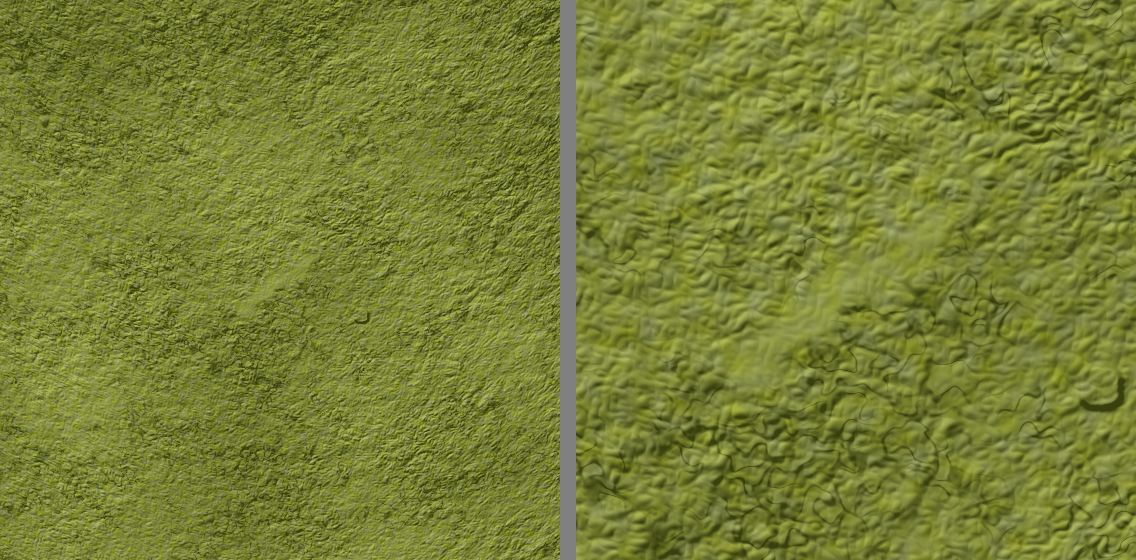
Left: the whole. Right: its middle third, enlarged.
Give the GLSL for this texture, as a three.js fragment shader.

```glsl
// Fine green powder: a crumbly, softly wrinkled surface with short cracks, lit from the upper left.
varying vec2 vUv;

// Colours from shade to light
const vec3 SHADOW_GREEN = vec3(0.22, 0.25, 0.055);
const vec3 POWDER_GREEN = vec3(0.47, 0.505, 0.20);
const vec3 LIGHT_GREEN = vec3(0.675, 0.715, 0.36);
const float CHROMA_SPECKLE = 0.18;

// Surface relief, built from rounded lumps with sharp valleys
const int OCTAVES = 5;
const float COARSE_FREQUENCY = 18.0;
const float OCTAVE_STEP = 1.72;
const float COARSE_HEIGHT = 2.3;
const float HEIGHT_FALLOFF = 0.82;
const mat2 OCTAVE_TURN = mat2(0.8, 0.6, -0.6, 0.8);
const vec2 WRINKLE_STRETCH = vec2(0.82, 1.0);
const float WRINKLE_BEND = 0.4;

// Lighting
const vec2 LIGHT_DIRECTION = vec2(-0.5, 0.87);
const float LIGHT_STEP = 0.0022;
const float RELIEF_GAIN = 0.78;
const float BASE_TONE = 0.56;
const float PATCH_CONTRAST = 0.24;
const float TOP_SHADE = 0.06;

// Cracks: long ones in patches, short crevices between the crumbs
const vec2 CRACK_FREQUENCY = vec2(26.0, 46.0);
const vec2 CREVICE_FREQUENCY = vec2(62.0, 92.0);
const float CRACK_WIDTH = 0.08;
const float CREVICE_WIDTH = 0.13;
const float CRACK_DEPTH = 0.34;

// Pressed streak and loose clump
const vec2 STREAK_START = vec2(0.43, 0.445);
const vec2 STREAK_END = vec2(0.54, 0.525);
const float STREAK_WIDTH = 0.024;
const vec2 CLUMP_CENTER = vec2(0.645, 0.437);
const float CLUMP_RADIUS = 0.012;
const float CLUMP_HEIGHT = 1.6;

vec2 hash22(vec2 cell) {
  vec3 h = fract(cell.xyx * vec3(0.1031, 0.1030, 0.0973));
  h += dot(h, h.yzx + 33.33);
  return fract((h.xx + h.yz) * h.zy);
}

float cornerSlope(vec2 cell, vec2 corner, vec2 f) {
  return dot(hash22(cell + corner) * 2.0 - 1.0, f - corner);
}

// Gradient noise centred on zero
float noise(vec2 p) {
  vec2 cell = floor(p);
  vec2 f = p - cell;
  vec2 fade = f * f * f * (f * (f * 6.0 - 15.0) + 10.0);
  float low = mix(cornerSlope(cell, vec2(0.0), f),
                  cornerSlope(cell, vec2(1.0, 0.0), f), fade.x);
  float high = mix(cornerSlope(cell, vec2(0.0, 1.0), f),
                   cornerSlope(cell, vec2(1.0), f), fade.x);
  return mix(low, high, fade.y);
}

// Bends the wrinkles: falling on the left, rising on the right
vec2 wrinkleSpace(vec2 p) {
  float x = p.x - 0.4;
  return vec2(p.x, p.y - WRINKLE_BEND * x * x) + 3.0;
}

float segmentDistance(vec2 p, vec2 a, vec2 b) {
  vec2 ab = b - a;
  return length(p - a - ab * clamp(dot(p - a, ab) / dot(ab, ab), 0.0, 1.0));
}

// Rounded square, negative inside
float clumpDistance(vec2 p) {
  vec2 d = abs(p - CLUMP_CENTER) - 0.4 * CLUMP_RADIUS;
  return length(max(d, 0.0)) - 0.6 * CLUMP_RADIUS;
}

float surfaceHeight(vec2 p) {
  vec2 q = wrinkleSpace(p) * WRINKLE_STRETCH * COARSE_FREQUENCY;
  float amplitude = COARSE_HEIGHT;
  float height = 0.0;
  for (int i = 0; i < OCTAVES; i++) {
    height += amplitude * abs(noise(q));
    q = OCTAVE_TURN * q * OCTAVE_STEP + 17.3;
    amplitude *= HEIGHT_FALLOFF;
  }
  return height + CLUMP_HEIGHT * (1.0 - smoothstep(-0.002, 0.003, clumpDistance(p)));
}

float thinLine(vec2 q, float width) {
  return 1.0 - smoothstep(0.0, width, abs(noise(q)));
}

float cracks(vec2 p) {
  vec2 ragged = vec2(noise(p * 85.0 + 5.0), noise(p * 85.0 + 61.0)) * 0.012;
  vec2 q = wrinkleSpace(p) + ragged;
  float patches = noise(q * vec2(5.0, 9.0) + 31.0);
  float breaks = noise(p * 24.0 + 83.0);
  float crack = thinLine(q * CRACK_FREQUENCY, CRACK_WIDTH)
              * smoothstep(-0.05, 0.2, patches) * smoothstep(-0.1, 0.1, breaks);
  float crevice = thinLine(OCTAVE_TURN * (q * CREVICE_FREQUENCY), CREVICE_WIDTH)
                * smoothstep(-0.1, 0.3, patches * 0.6 - breaks);
  return max(crack, crevice);
}

void main() {
  vec2 p = vUv;
  float streakDistance = segmentDistance(p, STREAK_START, STREAK_END) + 0.03 * noise(p * 28.0);
  float streak = 1.0 - smoothstep(0.0, STREAK_WIDTH, streakDistance);

  // Slopes that face the light are bright
  float relief = surfaceHeight(p) - surfaceHeight(p + LIGHT_DIRECTION * LIGHT_STEP);
  float roughness = 1.0 + 0.7 * noise(p * 6.0 + 43.0);
  float tone = BASE_TONE + RELIEF_GAIN * relief * roughness * (1.0 - 0.55 * streak);

  // Broad patches, cracks and the clump's outline
  tone += PATCH_CONTRAST * noise(p * 3.5 + 9.0) - TOP_SHADE * smoothstep(0.5, 1.0, p.y);
  tone += 0.15 * streak - CRACK_DEPTH * cracks(p) * (1.0 - streak);
  tone -= 0.35 * (1.0 - smoothstep(0.0, 0.003, abs(clumpDistance(p))));
  tone = clamp(tone, 0.0, 1.0);

  vec3 color = mix(SHADOW_GREEN, POWDER_GREEN, min(tone * 2.0, 1.0));
  color = mix(color, LIGHT_GREEN, max(tone * 2.0 - 1.0, 0.0));
  color.b += CHROMA_SPECKLE * noise(OCTAVE_TURN * p * 75.0 + 71.0) * smoothstep(0.1, 0.5, tone);
  gl_FragColor = vec4(color, 1.0);
}
```
